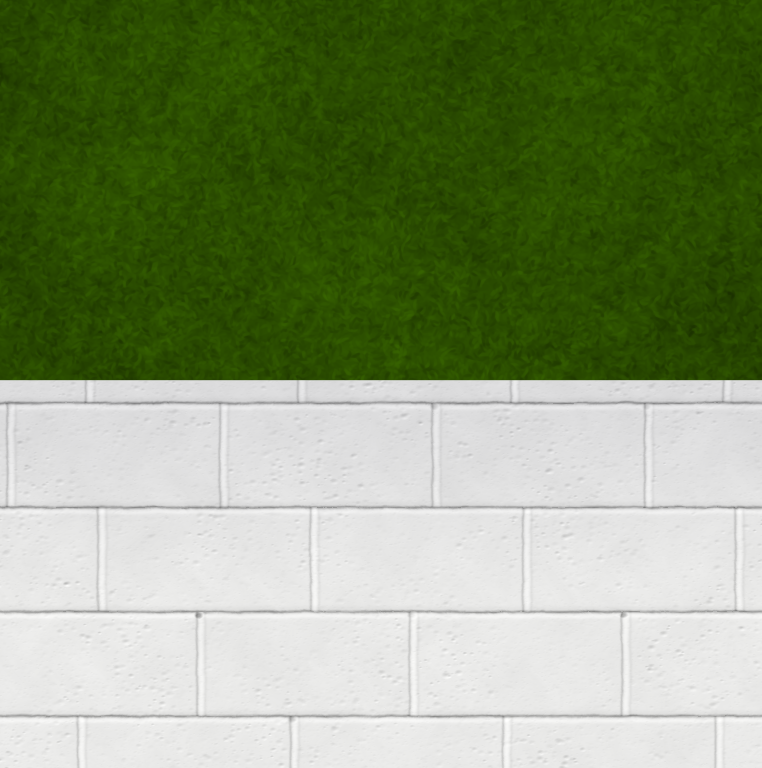
Give the GLSL for this texture, as a Shadertoy shader.

```glsl
// Dense green turf above a white painted block wall, meeting at a straight edge.
#define WALL_TOP 0.505
#define FIRST_JOINT 0.4753
#define BLOCK_H 0.1359
#define BLOCK_W 0.2767
#define BLADE_CELLS 150.0
#define PIT_CELLS 115.0
#define TURF_COLOR vec3(0.162, 0.292, 0.0)
#define WALL_UPPER vec3(0.862, 0.862, 0.866)
#define WALL_LOWER vec3(0.915, 0.915, 0.910)

vec2 hash2(vec2 p) {
    vec2 q = vec2(dot(p, vec2(127.1, 311.7)), dot(p, vec2(269.5, 183.3)));
    return fract(sin(q) * 43758.5);
}

// Layered, rotated and warped sines: soft patches around zero
float patches(vec2 p) {
    float sum = 0.0, amp = 0.5;
    for (int i = 0; i < 5; i++) {
        p += 0.6 * sin(p.yx * 1.3 + float(i) * 2.1);
        sum += amp * sin(p.x) * sin(p.y);
        p = mat2(0.8, 0.6, -0.6, 0.8) * p * 1.9 + 3.7;
        amp *= 0.7;
    }
    return sum;
}

// Randomly turned short blades, one per cell, blended by coverage
float blades(vec2 p) {
    vec2 cell = floor(p);
    float sum = 0.0, weight = 0.08;
    for (int j = -1; j <= 1; j++)
    for (int i = -1; i <= 1; i++) {
        vec2 id = cell + vec2(i, j);
        vec2 rnd = hash2(id);
        vec2 d = p - id - rnd;
        float angle = 6.2832 * hash2(id + 41.0).x;
        vec2 dir = vec2(cos(angle), sin(angle));
        float along = dot(d, dir);
        float across = dot(d, vec2(-dir.y, dir.x)) + 0.2 * along * along;
        float w = exp(-along * along * 2.5 - across * across * 22.0);
        sum += w * (hash2(id + 17.0).y - 0.5);
        weight += w;
    }
    return sum / weight;
}

// Cellular dents, dark under the upper lip and lit on the lower lip
float pits(vec2 p) {
    vec2 cell = floor(p);
    float shade = 0.0;
    for (int j = -1; j <= 1; j++)
    for (int i = -1; i <= 1; i++) {
        vec2 id = cell + vec2(i, j);
        vec2 rnd = hash2(id + 73.0);
        vec2 d = (p - id - hash2(id)) * vec2(0.8, 1.15);
        float radius = mix(0.3, 0.75, rnd.x);
        float bowl = smoothstep(radius, 0.0, length(d));
        shade -= bowl * (dot(d, vec2(-0.6, 1.6)) / radius + 0.25) * rnd.y * rnd.y;
    }
    return shade;
}

float ridge(float x, float width) {
    return exp(-x * x / (width * width));
}

vec3 turf(vec2 p) {
    float fine = blades(p * BLADE_CELLS) + 0.6 * blades(p * BLADE_CELLS * 0.55 + 9.0);
    float broad = patches(p * 9.0) * 0.09 + patches(p * 31.0 + 5.0) * 0.06;
    float edge = 0.07 * smoothstep(0.35, 0.55, length(p - vec2(0.49, 0.74)));
    return TURF_COLOR * (1.02 + 0.36 * fine + broad - edge);
}

vec3 wall(vec2 p) {
    vec2 q = p + 0.0012 * vec2(patches(p.yx * 60.0), patches(p * 45.0));

    // Courses and their staggered upright joints
    const float stagger[5] = float[5](0.114, 0.012, 0.130, 0.259, 0.104);
    float course = (FIRST_JOINT - q.y) / BLOCK_H;
    int row = clamp(int(floor(course)) + 1, 0, 4);
    float column = (q.x - stagger[row]) / BLOCK_W;
    float below = (fract(course + 0.5) - 0.5) * BLOCK_H;
    float right = (fract(column + 0.5) - 0.5) * BLOCK_W;

    // Painted surface with pitted areas
    float light = smoothstep(0.5, 0.2, p.y);
    vec3 color = mix(WALL_UPPER, WALL_LOWER, light);
    float rough = smoothstep(-0.35, 0.5, patches(p * 17.0 + 2.0));
    float face = smoothstep(0.003, 0.014, min(abs(below), abs(right)));
    float shade = pits(p * PIT_CELLS) * mix(0.03, 0.17, rough) * mix(0.3, 1.0, face);
    shade += pits(p * PIT_CELLS * 1.9 + 31.0) * 0.035;
    shade += 0.012 * patches(p * 40.0) + 0.008 * patches(p * 13.0);

    // Mortar: shadow line with a lit lip beside it
    float wear = 0.5 + 0.5 * patches(vec2(p.x * 28.0, float(row) * 4.0));
    shade -= ridge(below, 0.0020) * mix(0.14, 0.38, clamp(wear, 0.0, 1.0));
    shade += ridge(below - 0.0060, 0.0030) * 0.045;
    shade -= ridge(below + 0.0045, 0.0030) * 0.025;
    shade -= ridge(right + 0.0025, 0.0018) * 0.12;
    shade += ridge(right - 0.0030, 0.0035) * 0.045;
    shade -= ridge(right - 0.0085, 0.0020) * 0.035;

    // Dark chips at the heads of some upright joints
    float chance = hash2(vec2(floor(column + 0.5), float(row) + 5.0)).x;
    float chip = length(vec2(right, below - 0.005) * vec2(0.7, 1.0));
    shade -= smoothstep(0.0050, 0.0010, chip) * smoothstep(0.35, 0.8, chance) * 0.4;
    return color + shade;
}

void mainImage(out vec4 fragColor, in vec2 fragCoord) {
    vec2 p = fragCoord / iResolution.y;
    float pixel = 0.7 / iResolution.y;
    float above = smoothstep(-pixel, pixel, p.y - WALL_TOP);
    fragColor = vec4(clamp(mix(wall(p), turf(p), above), 0.0, 1.0), 1.0);
}
```
